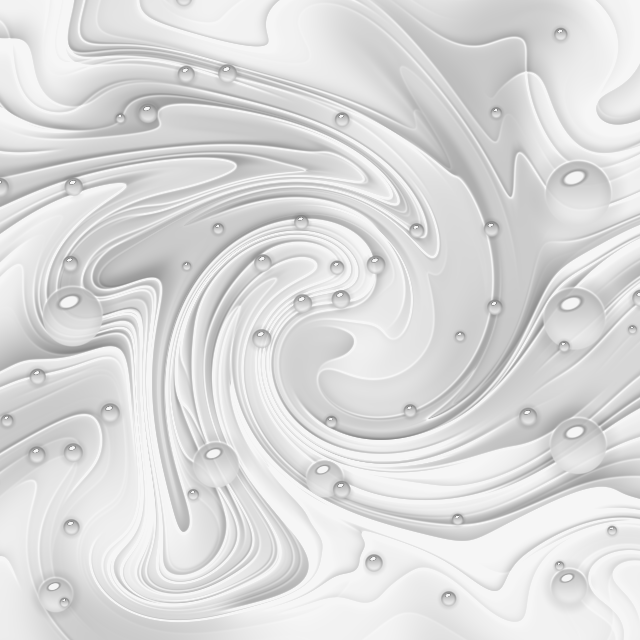
A three.js fragment shader for this texture:

```glsl
varying vec2 vUv;

const vec2 LIGHT = vec2(-0.45, 0.89);
const vec2 MAIN_EDDY = vec2(0.53, 0.49);
const float DARKEST = 0.42;
const float BRIGHTEST = 0.965;

float hash(vec2 p) {
  return fract(sin(dot(p, vec2(127.1, 311.7))) * 43758.5453);
}

float noise(vec2 p) {
  vec2 i = floor(p);
  vec2 f = fract(p);
  f = f * f * f * (f * (f * 6.0 - 15.0) + 10.0);
  float low = mix(hash(i), hash(i + vec2(1.0, 0.0)), f.x);
  float high = mix(hash(i + vec2(0.0, 1.0)), hash(i + 1.0), f.x);
  return mix(low, high, f.y);
}

mat2 rotation(float angle) {
  float c = cos(angle);
  float s = sin(angle);
  return mat2(c, s, -s, c);
}

// Twists the plane around a centre, fading with distance
vec2 eddy(vec2 p, vec2 centre, float radius, float twist) {
  vec2 d = p - centre;
  return centre + rotation(twist * exp(-dot(d, d) / (radius * radius))) * d;
}

vec2 stir(vec2 p) {
  p = eddy(p, MAIN_EDDY, 0.23, 3.4);
  for (int i = 0; i < 9; i++) {
    float k = float(i);
    vec2 cell = vec2(mod(k, 3.0), floor(k / 3.0));
    vec2 jitter = vec2(hash(cell + 3.7), hash(cell + 8.2));
    float spin = hash(cell + 5.1) < 0.5 ? -1.0 : 1.0;
    p = eddy(p, (cell + 0.15 + 0.7 * jitter) / 3.0, 0.15, spin * mix(1.4, 2.6, jitter.x));
  }
  return p;
}

float flow(vec2 p, float seed) {
  vec2 q = stir(p);
  return q.y * 1.1 + 0.9 * noise(q * 2.4 + 4.0) + 0.16 * noise(q * 5.0 + seed);
}

// Overlapping sheets: a soft shadow, a lit side and a thin rim at each edge
float folds(vec2 p, float count, float width, float depth, float seed) {
  float e = 0.0008;
  float h = flow(p, seed);
  vec2 slope = vec2(flow(p + vec2(e, 0.0), seed), flow(p + vec2(0.0, e), seed)) - h;
  slope /= e;
  float steepness = max(length(slope), 0.25);
  float x = h * count;
  float edge = floor(x + 0.5);
  float s = (x - edge) / (count * steepness);
  float window = 1.0 - smoothstep(0.15, 0.5, abs(x - edge));
  float strength = smoothstep(0.1, 0.8, hash(vec2(edge, seed)));
  strength *= smoothstep(0.3, 0.68, noise(p * 3.6 + edge * 3.1 + seed));
  float facing = mix(0.4, 1.0, 0.5 + 0.5 * dot(slope / steepness, LIGHT));
  float shadow = smoothstep(-0.001, 0.003, s) * exp(-max(s, 0.0) / width);
  float lit = smoothstep(0.002, -0.002, s) * exp(min(s, 0.0) / width);
  float rim = exp(-s * s / 0.0000035);
  return window * strength * (depth * facing * (0.35 * lit - shadow) + 0.16 * rim);
}

// Scattered drops, each kept inside its own cell
float drops(float tone, vec2 p, float cells, float density, float seed) {
  vec2 cell = floor(p * cells);
  vec2 key = cell + seed;
  float present = step(hash(key), density);
  float size = mix(0.11, 0.27, hash(key + 1.3));
  vec2 jitter = vec2(hash(key + 2.6), hash(key + 4.9)) - 0.5;
  vec2 u = (fract(p * cells) - 0.5 - jitter * (1.0 - 3.4 * size)) / size;
  float r = length(u);
  float unit = size / cells;
  float blur = 0.0015 / unit;

  float halo = smoothstep(1.65, 1.0, r) * smoothstep(0.8, 1.0, r);
  float inside = smoothstep(1.0 + blur, 1.0 - blur, r);
  float small = smoothstep(0.03, 0.008, unit);
  float body = mix(0.92, 0.76 - 0.12 * small, smoothstep(-0.8, 0.8, u.y));
  body -= (0.05 + 0.13 * small) * smoothstep(0.6, 1.0, r);
  float shaded = tone - 0.07 * halo;
  shaded = mix(shaded, body, 0.88 * inside);
  float rim = exp(-pow((r - 1.0) * unit / 0.0018, 2.0));
  shaded += 0.13 * rim * smoothstep(-0.5, 0.8, u.y) * (1.0 - small);

  // Tilted oval glint with a darker outline
  vec2 g = rotation(-0.35) * (u - vec2(-0.12, 0.48)) / vec2(0.34, 0.19);
  float glint = length(g);
  shaded -= 0.16 * smoothstep(1.5, 1.0, glint) * inside;
  shaded = mix(shaded, 0.96, smoothstep(1.1, 0.75, glint));
  return mix(tone, shaded, present);
}

void main() {
  vec2 p = vUv;
  vec2 q = stir(p);
  float cloud = 0.6 * noise(q * 4.0 + 11.0) + 0.4 * noise(p * 5.0 + 23.0);
  float tone = mix(0.79, 0.95, smoothstep(0.15, 0.75, cloud));

  tone += folds(p, 3.5, 0.045, 0.22, 2.0);
  tone += folds(p, 9.0, 0.018, 0.24, 7.0);
  tone += folds(p, 21.0, 0.007, 0.22, 13.0);

  tone = drops(tone, p, 5.0, 0.34, 31.0);
  tone = drops(tone, p + 0.03, 17.0, 0.13, 57.0);

  gl_FragColor = vec4(vec3(clamp(tone, DARKEST, BRIGHTEST)), 1.0);
}
```
